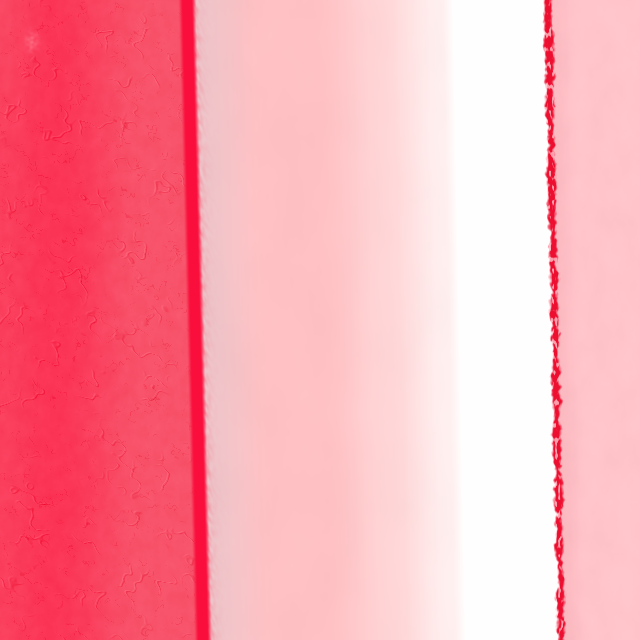
Reproduce this texture procedurally as a WebGL 1 fragment shader.

```glsl
precision highp float;
// Tall, slightly leaning bands: crackled red, a crimson seam, a soft blush sheet,
// a white strip and a ragged red tear. Bands are measured along x from leaning
// edges; gradient noise supplies the cracks, fibres, mottling and tear.

uniform vec2 u_resolution;

#define SEAM_TOP 0.2925
#define SEAM_LEAN 0.0250
#define SEAM_HALF 0.0105
#define WHITE_TOP 0.7000
#define WHITE_LEAN 0.0200
#define TEAR_TOP 0.8560
#define TEAR_LEAN 0.0215
#define TEAR_HALF 0.0058
#define CRACK_DEPTH 0.13
#define MOTTLE 0.045

vec2 gradientAt(vec2 cell) {
  vec3 p = fract(vec3(cell.xyx) * vec3(0.1031, 0.1030, 0.0973));
  p += dot(p, p.yzx + 33.33);
  float angle = 6.2832 * fract((p.x + p.y) * p.z);
  return vec2(cos(angle), sin(angle));
}

float gradientNoise(vec2 p) {
  vec2 i = floor(p), f = fract(p);
  vec2 w = f * f * f * (f * (f * 6.0 - 15.0) + 10.0);
  float a = dot(gradientAt(i), f);
  float b = dot(gradientAt(i + vec2(1.0, 0.0)), f - vec2(1.0, 0.0));
  float c = dot(gradientAt(i + vec2(0.0, 1.0)), f - vec2(0.0, 1.0));
  float d = dot(gradientAt(i + vec2(1.0, 1.0)), f - vec2(1.0, 1.0));
  return mix(mix(a, b, w.x), mix(c, d, w.x), w.y);
}

float fbm(vec2 p) {
  float sum = 0.0, amplitude = 0.6;
  for (int i = 0; i < 4; i++) {
    sum += amplitude * gradientNoise(p);
    p = p * 2.03 + 17.3;
    amplitude *= 0.5;
  }
  return sum;
}

// Thin broken lines where warped noise crosses zero.
float cracks(vec2 p) {
  vec2 warp = vec2(gradientNoise(p * 2.1), gradientNoise(p * 2.1 + 40.0));
  float ridge = abs(gradientNoise(p + 0.6 * warp));
  float broken = smoothstep(0.02, 0.28, gradientNoise(p * 0.8 + 9.0));
  return (1.0 - smoothstep(0.0, 0.05, ridge)) * broken;
}

vec3 redBand(vec2 uv) {
  vec3 deep = vec3(0.985, 0.205, 0.335), worn = vec3(0.97, 0.325, 0.415);
  float wear = smoothstep(0.09, 0.23, uv.x + 0.04 * fbm(uv * 5.0));
  wear += 0.35 * (1.0 - smoothstep(0.0, 0.08, uv.x));
  wear += 0.25 * smoothstep(0.75, 1.0, uv.y) * smoothstep(0.1, 0.0, uv.x);
  vec3 color = mix(deep, worn, clamp(wear, 0.0, 1.0));
  color += MOTTLE * vec3(0.3, 1.0, 0.9) * fbm(uv * vec2(48.0, 38.0));
  vec2 slanted = vec2(uv.x + 0.45 * uv.y, uv.y - 0.25 * uv.x);
  float lines = 0.8 * cracks(slanted * 22.0) + 0.55 * cracks(slanted * 47.0 + 5.0);
  float relief = cracks((slanted + vec2(0.002, -0.002)) * 22.0);
  color += vec3(0.25, 1.0, 0.9) * (0.06 * relief - CRACK_DEPTH * lines);
  // Small pale scuff near the upper corner.
  vec2 scuff = (uv - vec2(0.050, 0.935)) / vec2(0.009, 0.015);
  float pale = exp(-dot(scuff, scuff)) * (0.6 + gradientNoise(uv * 140.0));
  return mix(color, vec3(1.0, 0.62, 0.68), 0.6 * clamp(pale, 0.0, 1.0));
}

vec3 blushBand(vec2 uv, float fromSeam, float toWhite) {
  vec3 gray = vec3(0.93, 0.77, 0.79), blush = vec3(1.0, 0.755, 0.765);
  vec3 color = mix(gray, blush, smoothstep(0.01, 0.12, fromSeam));
  color = mix(color, vec3(1.0, 0.835, 0.84), smoothstep(0.21, 0.10, toWhite));
  color = mix(color, vec3(1.0, 0.935, 0.935), smoothstep(0.11, 0.01, toWhite));
  color += 0.018 * fbm(uv * vec2(12.0, 7.0));
  // Short fibres and a faint red bleed beside the seam.
  float fibre = gradientNoise(vec2(uv.x * 180.0 + uv.y * 60.0, uv.y * 75.0));
  float fringe = exp(-max(fromSeam - SEAM_HALF, 0.0) / 0.007);
  return mix(color, vec3(0.96, 0.48, 0.55), fringe * clamp(0.4 + fibre, 0.0, 1.0));
}

void main() {
  vec2 uv = gl_FragCoord.xy / u_resolution;
  float pixel = 1.0 / u_resolution.x;
  float down = 1.0 - uv.y;
  float fromSeam = uv.x - SEAM_TOP - SEAM_LEAN * down;
  float toWhite = WHITE_TOP + WHITE_LEAN * down - uv.x;
  float fromTear = uv.x - TEAR_TOP - TEAR_LEAN * down;

  // Red, seam and blush.
  vec3 color = mix(redBand(uv), blushBand(uv, fromSeam, toWhite),
                   smoothstep(-pixel, pixel, fromSeam));
  float seamSoft = 0.0025 + pixel;
  float seam = 1.0 - smoothstep(SEAM_HALF - seamSoft, SEAM_HALF + seamSoft, abs(fromSeam));
  color = mix(color, vec3(0.98, 0.055, 0.235), seam);

  // White strip with a soft left margin, then the right-hand pink.
  color = mix(color, vec3(1.0, 0.998, 0.998), smoothstep(0.012, -0.012, toWhite));
  vec3 rightPink = mix(vec3(0.985, 0.72, 0.75), vec3(1.0, 0.77, 0.79),
                       smoothstep(0.0, 0.045, fromTear));
  rightPink += 0.025 * fbm(uv * vec2(24.0, 16.0));
  color = mix(color, rightPink, smoothstep(-0.002, 0.003 + pixel, fromTear));

  // Ragged tear: wandering centre, uneven width and pale flecks.
  float wander = 0.003 * gradientNoise(vec2(3.7, uv.y * 28.0))
               + 0.003 * gradientNoise(vec2(8.2, uv.y * 95.0));
  float ragged = TEAR_HALF * (0.95 + 0.8 * gradientNoise(vec2(5.4, uv.y * 45.0)))
               + 0.003 * gradientNoise(uv * vec2(170.0, 130.0));
  float tear = 1.0 - smoothstep(-0.001 - pixel, 0.001 + pixel, abs(fromTear - wander) - ragged);
  float fleck = smoothstep(0.10, 0.38, gradientNoise(uv * vec2(210.0, 85.0) + 3.0));
  vec3 tearColor = mix(vec3(0.93, 0.06, 0.19), vec3(1.0, 0.62, 0.67), fleck);
  color = mix(color, tearColor, tear);

  gl_FragColor = vec4(clamp(color, 0.0, 1.0), 1.0);
}
```
